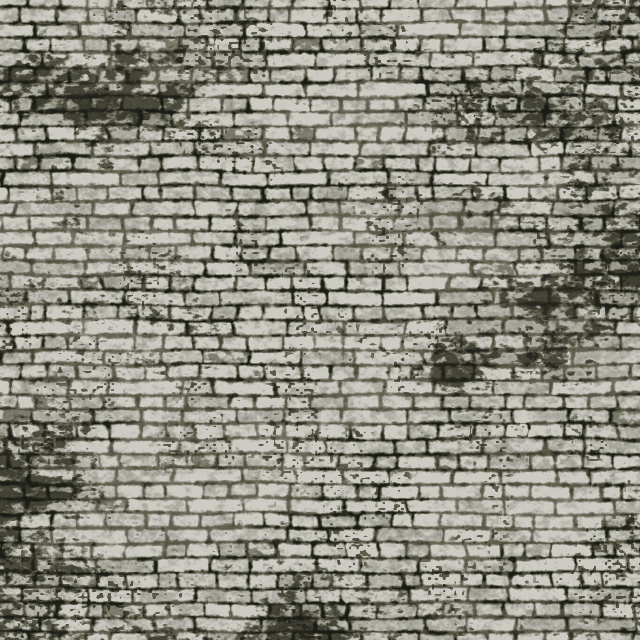
Reproduce this texture procedurally as a WebGL 2 fragment shader.

```glsl
#version 300 es
precision highp float;

uniform vec2 u_resolution;
out vec4 fragColor;

const float COURSES = 43.0;
const float LONG_BRICKS = 12.0;
const float SHORT_BRICKS = 21.0;
const vec3 SOOT = vec3(0.10, 0.10, 0.08);
const vec3 SHADOW = vec3(0.38, 0.38, 0.31);
const vec3 CLAY = vec3(0.66, 0.66, 0.62);
const vec3 CHALK = vec3(0.80, 0.80, 0.77);

float hash(vec2 p) {
    return fract(sin(dot(p, vec2(127.1, 311.7))) * 43758.5453);
}

float noise(vec2 p) {
    vec2 i = floor(p), f = fract(p);
    f = f * f * (3.0 - 2.0 * f);
    float low = mix(hash(i), hash(i + vec2(1.0, 0.0)), f.x);
    float high = mix(hash(i + vec2(0.0, 1.0)), hash(i + 1.0), f.x);
    return mix(low, high, f.y);
}

float fbm(vec2 p) {
    float sum = 0.0, weight = 0.533;
    for (int i = 0; i < 4; i++) {
        sum += weight * noise(p);
        p = mat2(1.6, 1.2, -1.2, 1.6) * p + 7.3;
        weight *= 0.5;
    }
    return sum;
}

float roundedBox(vec2 p, vec2 halfSize, float radius) {
    vec2 q = abs(p) - halfSize + radius;
    return length(max(q, 0.0)) + min(max(q.x, q.y), 0.0) - radius;
}

// Irregular position of the upright joint at the left of a column
float jointAt(float column, float row, float columns) {
    return column + 0.5 * (hash(vec2(mod(column, columns), row + 60.0)) - 0.5);
}

// Returns signed distance to the brick edge and the brick's random value
vec2 brick(vec2 p, float gap) {
    float y = p.y * COURSES + 0.5;
    float row = mod(floor(y), COURSES);
    float columns = mod(row, 2.0) < 0.5 ? SHORT_BRICKS : LONG_BRICKS;
    float x = p.x * columns + hash(vec2(row, 3.7));

    float column = floor(x);
    if (x < jointAt(column, row, columns)) column -= 1.0;
    else if (x >= jointAt(column + 1.0, row, columns)) column += 1.0;
    float left = jointAt(column, row, columns);
    float right = jointAt(column + 1.0, row, columns);

    vec2 center = vec2(x - 0.5 * (left + right), fract(y) - 0.5);
    vec2 scale = vec2(columns, COURSES);
    vec2 halfSize = 0.5 * vec2(right - left, 1.0) / scale - gap;
    float d = roundedBox(center / scale, halfSize, 0.004);
    return vec2(d, hash(vec2(mod(column, columns), row + 17.0)));
}

vec3 palette(float tone) {
    vec3 color = mix(SOOT, SHADOW, smoothstep(0.08, 0.38, tone));
    color = mix(color, CLAY, smoothstep(0.34, 0.66, tone));
    return mix(color, CHALK, smoothstep(0.62, 0.82, tone));
}

void main() {
    vec2 uv = gl_FragCoord.xy / u_resolution;
    float pixel = 1.0 / min(u_resolution.x, u_resolution.y);

    // Uneven courses and chipped edges
    vec2 p = uv;
    p.y += 0.006 * (noise(uv * vec2(10.0, 26.0)) - 0.5);
    p.x += 0.005 * (noise(uv * vec2(30.0, 60.0) + 5.0) - 0.5);
    float gap = mix(0.0009, 0.0026, noise(uv * vec2(22.0, 40.0)));
    vec2 b = brick(p, gap);
    float d = b.x + 0.006 * (fbm(uv * 120.0) - 0.5);

    // Worn faces, each with its own shade
    float grain = fbm(uv * vec2(75.0, 115.0) + 9.0);
    float tone = 0.77 + 0.20 * (b.y - 0.5) + 0.45 * (grain - 0.5);
    tone += 0.12 * (noise(uv * 260.0) - 0.5);
    tone *= mix(0.72, 1.0, smoothstep(0.0, 0.0035, -d));

    // Joints, partly filled in a pale weathered band
    float band = exp(-pow((uv.y - 0.6) / 0.13, 2.0));
    float wear = fbm(uv * vec2(7.0, 11.0) + 31.0) + 0.10 * band;
    float depth = mix(0.95, 0.45, smoothstep(0.45, 0.72, wear));
    depth *= mix(0.65, 1.0, smoothstep(0.3, 0.55, noise(uv * 95.0 + 4.0)));
    float joint = smoothstep(-0.0006 - pixel, 0.0006 + pixel, d);
    tone = mix(tone, 0.09, joint * depth);

    // Gritty soot patches, denser to the left, and a few blackened bricks
    float patches = fbm(uv * vec2(4.0, 7.0) + 2.0) + 0.08 * (0.5 - uv.x);
    float soot = smoothstep(0.89, 1.08, patches + 0.65 * grain);
    soot = max(soot, 0.7 * step(0.975, b.y) * smoothstep(0.3, 0.6, grain));
    tone = mix(tone, 0.10, 0.8 * soot);

    // Small pits where the surface has crumbled
    float pits = smoothstep(0.68, 0.82, noise(uv * vec2(170.0, 210.0)));
    pits *= smoothstep(0.44, 0.62, fbm(uv * 13.0 + 20.0));
    tone = mix(tone, 0.14, 0.75 * pits);

    fragColor = vec4(palette(tone), 1.0);
}
```
